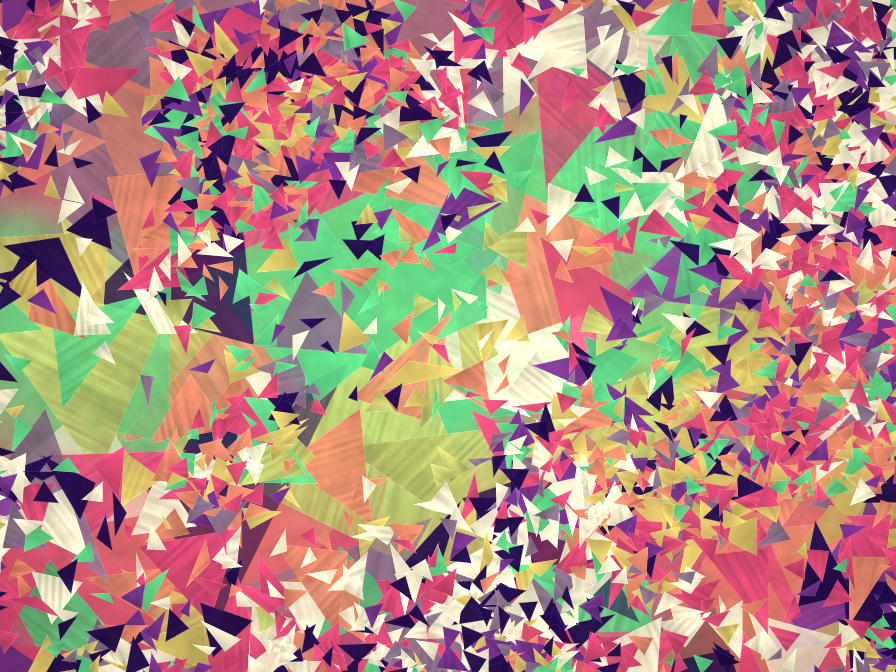
Write a WebGL 1 fragment shader that draws this background.

```glsl
precision highp float;

// Collage of overlapping translucent shards around a calm green field.
// Jittered grids of random triangles are painted from coarse to fine; the fine
// splinters gather in clumps, and streaks and mottling give a worn surface.

uniform vec2 u_resolution;

const int LAYERS = 10;
const float COARSE_SIZE = 0.34;   // cell size of the first layer, canvas heights
const float SHRINK = 0.765;       // size ratio between successive layers
const vec2 FIELD_CENTRE = vec2(0.60, 0.51);
const vec2 FIELD_RADIUS = vec2(0.66, 0.29);
const float STREAK_STRENGTH = 0.20;
const float MOTTLE_STRENGTH = 0.16;
const float EDGE_WIDTH = 0.0012;
const float VIGNETTE = 0.16;

const vec3 PINK = vec3(0.86, 0.28, 0.45);
const vec3 ORANGE = vec3(0.90, 0.53, 0.41);
const vec3 YELLOW = vec3(0.85, 0.76, 0.40);
const vec3 GREEN = vec3(0.36, 0.82, 0.51);
const vec3 MAUVE = vec3(0.53, 0.43, 0.53);
const vec3 VIOLET = vec3(0.45, 0.19, 0.54);
const vec3 INDIGO = vec3(0.13, 0.04, 0.29);
const vec3 CREAM = vec3(0.99, 0.96, 0.83);

float hash(vec2 p) {
  return fract(sin(dot(p, vec2(127.1, 311.7))) * 43758.5453);
}

vec4 hash4(vec2 p) {
  return vec4(hash(p), hash(p + 17.3), hash(p + 41.9), hash(p + 73.1));
}

float noise(vec2 p) {
  vec2 i = floor(p), f = fract(p);
  f = f * f * (3.0 - 2.0 * f);
  return mix(mix(hash(i), hash(i + vec2(1.0, 0.0)), f.x),
             mix(hash(i + vec2(0.0, 1.0)), hash(i + 1.0), f.x), f.y);
}

float fbm(vec2 p) {
  return 0.5 * noise(p) + 0.3 * noise(p * 2.1 + 5.2) + 0.2 * noise(p * 4.3 + 9.7);
}

vec2 polar(float angle) {
  return vec2(cos(angle), sin(angle));
}

// Signed distance to the line a-b, negative on its left side.
float edgeDistance(vec2 p, vec2 a, vec2 b) {
  vec2 e = normalize(b - a);
  return (p.x - a.x) * e.y - (p.y - a.y) * e.x;
}

// Triangle with unequal spokes around the origin, within unit radius.
float shardDistance(vec2 p, float turn, vec4 r, vec4 s) {
  vec2 a = polar(turn + r.x - 0.5) * mix(0.45, 1.0, s.x);
  vec2 b = polar(turn + 2.094 + r.y - 0.5) * mix(0.15, 0.95, s.y);
  vec2 c = polar(turn + 4.189 + r.z - 0.5) * mix(0.15, 0.95, s.z);
  return max(edgeDistance(p, a, b), max(edgeDistance(p, b, c), edgeDistance(p, c, a)));
}

// Coarse shards favour mid tones, fine ones the cream and indigo extremes.
vec3 shardColour(float h, float fine) {
  vec3 c = PINK;
  c = mix(c, ORANGE, step(mix(0.24, 0.20, fine), h));
  c = mix(c, YELLOW, step(mix(0.50, 0.35, fine), h));
  c = mix(c, GREEN, step(mix(0.64, 0.44, fine), h));
  c = mix(c, MAUVE, step(mix(0.72, 0.49, fine), h));
  c = mix(c, VIOLET, step(mix(0.85, 0.56, fine), h));
  c = mix(c, INDIGO, step(mix(0.91, 0.65, fine), h));
  return mix(c, CREAM, step(mix(0.95, 0.79, fine), h));
}

// One where the calm field lies, zero outside its ragged border.
float calmField(vec2 p) {
  float reach = length((p - FIELD_CENTRE) / FIELD_RADIUS);
  return 1.0 - smoothstep(0.55, 1.15, reach + 0.7 * (noise(p * 5.0) - 0.5));
}

vec3 paintLayer(vec3 colour, vec2 p, float index, float pixel) {
  float size = COARSE_SIZE * pow(SHRINK, index);
  float fine = smoothstep(0.5, 5.5, index);
  vec2 axis = polar(index * 1.13 + 0.4);
  mat2 spin = mat2(axis.x, axis.y, -axis.y, axis.x);
  vec2 grid = spin * p / size;
  for (int y = -1; y <= 1; y++) {
    for (int x = -1; x <= 1; x++) {
      vec2 cell = floor(grid) + vec2(float(x), float(y));
      vec2 seed = cell + index * 57.0;
      vec4 r = hash4(seed), s = hash4(seed + 101.7), t = hash4(seed + 211.3);
      vec2 local = grid - cell - t.xy;
      vec2 centre = (cell + t.xy) * size * spin;
      float field = calmField(centre);
      float clump = smoothstep(0.25, 0.62, noise(centre * 6.0 + 3.0));
      float chance = mix(0.9, mix(0.25, 0.95, clump) * (1.0 - 0.78 * field), fine);
      float d = shardDistance(local, r.w * 6.283, r, s) * size;
      // Tint, sheen across the shard, streaks along it and a pale rim.
      vec3 tint = shardColour(fract(0.75 * t.z + 1.4 * noise(centre * 4.0)), fine);
      vec3 fresh = mix(GREEN, YELLOW, step(0.72, s.w) * 0.8);
      tint = mix(tint, fresh, step(t.w, field * mix(0.6, 0.3, fine)));
      vec2 along = polar(r.w * 6.283);
      vec2 grain = vec2(dot(local, along), dot(local, vec2(-along.y, along.x))) * size;
      float streak = noise(grain * vec2(9.0, 190.0) + seed) - 0.5;
      tint *= 1.0 + 0.2 * dot(local, along) + STREAK_STRENGTH * streak * step(0.4, s.w);
      tint += 0.14 * (1.0 - smoothstep(0.0, EDGE_WIDTH, abs(d)));
      float cover = clamp(0.5 - d / pixel, 0.0, 1.0) * step(r.z, chance);
      colour = mix(colour, tint, cover * mix(mix(0.55, 0.9, s.w), 0.96, fine));
    }
  }
  return colour;
}

void main() {
  vec2 p = gl_FragCoord.xy / u_resolution.y;
  vec2 uv = gl_FragCoord.xy / u_resolution - 0.5;
  vec3 warm = mix(PINK, ORANGE, noise(p * 4.0));
  vec3 colour = mix(warm, mix(GREEN, YELLOW, 0.4 * noise(p * 3.0 + 7.0)), calmField(p));
  for (int i = 0; i < LAYERS; i++) {
    colour = paintLayer(colour, p, float(i), 1.0 / u_resolution.y);
  }
  // Worn surface and darkened corners.
  colour *= 1.0 + MOTTLE_STRENGTH * (fbm(p * 45.0) - 0.5);
  colour *= 1.0 + 0.5 * VIGNETTE * (0.6 - 4.0 * dot(uv, uv));
  gl_FragColor = vec4(clamp(colour, 0.0, 1.0), 1.0);
}
```
